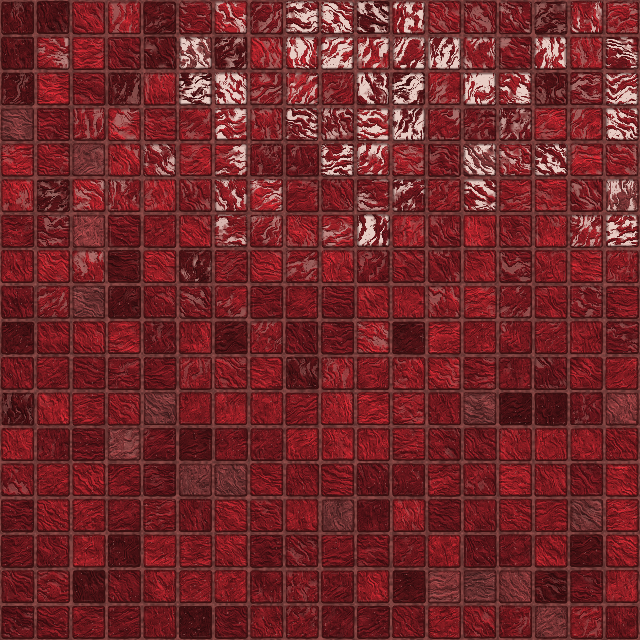
Give the GLSL for this texture, as a Shadertoy shader.

```glsl
float hash(vec2 p) {
    return fract(sin(dot(p, vec2(127.1, 311.7))) * 43758.545);
}

float noise(vec2 p) {
    vec2 i = floor(p), f = fract(p);
    f = f * f * (3.0 - 2.0 * f);
    return mix(mix(hash(i), hash(i + vec2(1, 0)), f.x),
               mix(hash(i + vec2(0, 1)), hash(i + vec2(1, 1)), f.x), f.y);
}

float fbm(vec2 p) {
    float sum = 0.0, amp = 0.5;
    for (int i = 0; i < 4; i++) {
        sum += amp * noise(p);
        p = mat2(1.6, 1.2, -1.2, 1.6) * p + 7.3;
        amp *= 0.5;
    }
    return sum;
}

float roundedBox(vec2 p, vec2 halfSize, float radius) {
    vec2 q = abs(p) - halfSize + radius;
    return length(max(q, 0.0)) + min(max(q.x, q.y), 0.0) - radius;
}

// Wavy relief of the poured glass, stretched along a random direction per tile
float ripples(vec2 q, vec2 id) {
    float angle = 6.283 * hash(id + 3.7);
    float c = cos(angle), s = sin(angle);
    vec2 p = mat2(c, s, -s, c) * q;
    p += 0.45 * vec2(fbm(q * 3.0 + id * 5.3), fbm(q * 3.0 + id * 4.1 + 31.0));
    return fbm(p * vec2(4.0, 15.0) + id * 7.7);
}

void mainImage(out vec4 fragColor, in vec2 fragCoord) {
    vec2 uv = fragCoord / iResolution.xy;
    vec2 p = uv * 18.0;
    vec2 id = floor(p), q = fract(p) - 0.5;
    float aa = 18.0 / iResolution.y;
    float tone = hash(id), rare = hash(id + 41.3), gloss = hash(id + 17.9);

    // Slightly irregular tile outline
    vec2 jitter = vec2(hash(id + 5.1), hash(id + 9.4)) - 0.5;
    vec2 local = q - 0.018 * jitter;
    float d = roundedBox(local, vec2(0.462), 0.075);
    d += 0.018 * (noise(p * 9.0) - 0.5);

    // Glass body: deep to bright red, with a few burgundy and milky tiles
    vec3 glass = mix(vec3(0.37, 0.08, 0.10), vec3(0.59, 0.12, 0.145), tone);
    glass = mix(glass, vec3(0.25, 0.06, 0.07), 0.85 * step(0.91, rare));
    glass = mix(glass, vec3(0.46, 0.27, 0.26), 0.6 * step(rare, 0.06));
    glass *= 0.70 + 0.62 * fbm(q * 3.5 + id * 11.0);
    glass *= 0.92 + 0.16 * uv.y;

    // Relief shading, lit from above
    float relief = ripples(q, id);
    float slope = relief - ripples(q - vec2(0.012, 0.03), id);
    glass *= 1.0 + clamp(slope * 2.2, -0.35, 0.35);

    // Broken window glare, strongest at the upper right
    float zone = smoothstep(0.25, 1.0, uv.y) * smoothstep(-0.15, 0.5, uv.x);
    float amount = gloss * gloss * (0.25 + 0.75 * zone) + 0.38 * zone;
    float patchMask = smoothstep(0.35, 0.62, fbm(q * 2.6 + id * 3.1 + 50.0) + 0.28 * amount);
    float streak = smoothstep(0.49, 0.64, relief + 0.11 * amount);
    float glare = streak * patchMask * clamp(amount * 1.3, 0.0, 1.0);
    glass = mix(glass, vec3(0.62, 0.40, 0.38), 0.7 * smoothstep(0.0, 0.5, glare));
    glass = mix(glass, vec3(0.91, 0.80, 0.77), smoothstep(0.42, 1.0, glare));

    // Pits and bubbles
    float pits = noise(q * 25.0 + id * 13.0);
    glass = mix(glass, vec3(0.22, 0.06, 0.06), 0.6 * smoothstep(0.85, 0.95, pits));
    float bubbles = noise(q * 29.0 + id * 19.0 + 70.0);
    glass = mix(glass, vec3(0.66, 0.42, 0.40), 0.6 * smoothstep(0.88, 0.97, bubbles));

    // Dark rounded rim, heavier at the bottom and right
    float lower = smoothstep(-0.34, -0.44, local.y) + 0.6 * smoothstep(0.36, 0.45, local.x);
    float rim = smoothstep(-0.085, -0.01, d) * (0.55 + 0.4 * min(lower, 1.0));
    glass = mix(glass, vec3(0.20, 0.06, 0.06), rim);

    // Thin worn highlight inside the rim
    float edgeLine = smoothstep(0.022, 0.0, abs(d + 0.075));
    float wear = smoothstep(0.5, 0.8, noise(p * 7.0 + 23.0));
    glass = mix(glass, vec3(0.68, 0.45, 0.43), edgeLine * wear * (0.2 + 0.4 * zone));

    // Grainy grout
    vec3 grout = vec3(0.48, 0.25, 0.24) * (0.72 + 0.5 * noise(p * 16.0));
    grout = mix(grout, vec3(0.62, 0.42, 0.40), 0.5 * smoothstep(0.05, 0.11, d));

    vec3 color = mix(glass, grout, smoothstep(-0.5 * aa, 0.5 * aa, d));
    fragColor = vec4(clamp(color, 0.0, 1.0), 1.0);
}
```
